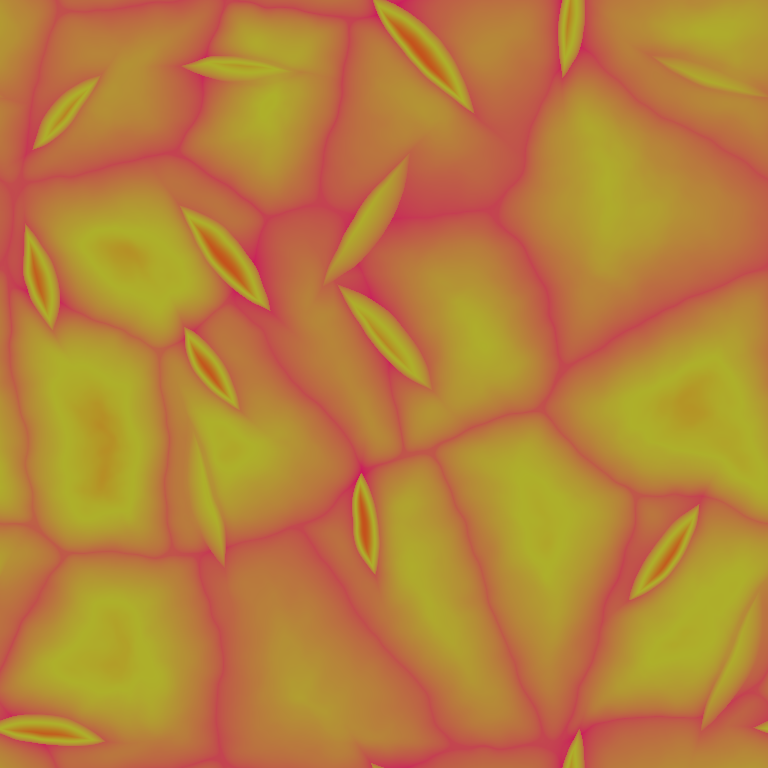
Write a WebGL 1 fragment shader that draws this texture map.

```glsl
precision highp float;
// Tiling bed of faceted stones with sharp lens-shaped slivers, coloured by height.
uniform vec2 u_resolution;

const float STONES = 4.0;   // stone cells per side
const float SLIVERS = 5.0;  // sliver cells per side

vec2 hash2(vec2 p) {
  vec3 q = fract(vec3(p.xyx) * vec3(0.1031, 0.1030, 0.0973));
  q += dot(q, q.yzx + 33.33);
  return fract((q.xx + q.yz) * q.zy);
}

// Value noise on the unit tile with a whole number of cells
float noise(vec2 uv, float cells) {
  vec2 p = uv * cells, i = floor(p), f = fract(p);
  f = f * f * (3.0 - 2.0 * f);
  float a = hash2(mod(i, cells) + cells).x;
  float b = hash2(mod(i + vec2(1.0, 0.0), cells) + cells).x;
  float c = hash2(mod(i + vec2(0.0, 1.0), cells) + cells).x;
  float d = hash2(mod(i + 1.0, cells) + cells).x;
  return mix(mix(a, b, f.x), mix(c, d, f.x), f.y);
}

float fbm(vec2 uv, float cells) {
  float sum = 0.0, amp = 0.5;
  for (int i = 0; i < 4; i++) {
    sum += amp * noise(uv, cells);
    cells *= 2.0;
    amp *= 0.5;
  }
  return sum;
}

vec2 stoneCentre(vec2 cell) {
  return cell + 0.06 + 0.88 * hash2(mod(cell, STONES) + 71.0);
}

// Stones: rounded pyramids rising from the cell borders
float stoneHeight(vec2 uv) {
  vec2 p = uv * STONES, home = floor(p), nearest = home;
  float best = 9.0;
  for (int j = -1; j <= 1; j++) for (int i = -1; i <= 1; i++) {
    vec2 cell = home + vec2(i, j);
    float d = length(stoneCentre(cell) - p);
    if (d < best) { best = d; nearest = cell; }
  }
  vec2 centre = stoneCentre(nearest);
  float sum = 0.0;
  for (int j = -2; j <= 2; j++) for (int i = -2; i <= 2; i++) {
    if (i == 0 && j == 0) continue;
    vec2 other = stoneCentre(nearest + vec2(i, j));
    float border = dot(0.5 * (centre + other) - p, normalize(other - centre));
    sum += exp(-border / 0.025);
  }
  float inner = max(-0.025 * log(sum), 0.0);
  float rise = sqrt(inner / 0.4 + 0.004);
  vec2 id = mod(nearest, STONES);
  vec2 tilt = hash2(id + 19.0) - 0.5;
  float level = 0.32 + 0.17 * hash2(id + 43.0).x;
  float grain = fbm(uv + 0.05 * fbm(uv, 9.0), 13.0) - 0.47;
  float base = 0.23 + 0.16 * noise(uv, 5.0);
  return base + rise * (level + 0.3 * dot(tilt, p - centre) + 0.16 * grain);
}

// Slivers: x is the height of the blade, y the depth of the hollow around it
vec2 sliverField(vec2 uv) {
  vec2 p = uv * SLIVERS, home = floor(p), field = vec2(0.0);
  for (int j = -1; j <= 1; j++) for (int i = -1; i <= 1; i++) {
    vec2 cell = home + vec2(i, j), id = mod(cell, SLIVERS);
    vec2 place = hash2(id + 131.0), kind = hash2(id + 157.0);
    vec2 size = hash2(id + 181.0), pose = hash2(id + 211.0);
    if (kind.x > 0.8) continue;
    vec2 r = (p - cell - 0.15 - 0.7 * place) / SLIVERS;
    float angle = pose.x < 0.45 ? 0.7 * (pose.y - 0.5) : 0.8 + 1.5 * pose.y;
    float c = cos(angle), s = sin(angle);
    r = vec2(c * r.x + s * r.y, c * r.y - s * r.x);
    if (size.y > 0.5) r.y = -r.y;
    float reach = r.x / mix(0.055, 0.108, size.x);
    r.y += 0.005 * (reach * reach - 0.5);
    float steep = mix(0.010, 0.016, kind.y), broad = mix(0.018, 0.034, size.x);
    float inside = 1.0 - reach * reach - abs(r.y) / (r.y > 0.0 ? steep : broad);
    float peak = 0.62 + 0.36 * kind.y;
    float blade = 0.33 + (peak - 0.33) * sqrt(max(inside, 0.0));
    field.x = max(field.x, blade * step(0.0, inside));
    field.y = max(field.y, (0.07 + 0.16 * kind.y) * exp(1.3 * min(inside, 0.0)));
  }
  return field;
}

// Crimson creases, ochre slopes, olive tops and burnt orange crests
vec3 heightColour(float h) {
  float g = clamp(h, 0.1, 0.69);
  vec3 slope = vec3(0.69 + 0.2 * (0.65 - g), g, 0.18 + 0.343 * (0.65 - g));
  return mix(slope, vec3(0.77, 0.32, 0.11), smoothstep(0.68, 0.95, h));
}

void main() {
  vec2 uv = gl_FragCoord.xy / u_resolution;
  vec2 wobble = vec2(fbm(uv, 7.0), fbm(uv + 0.37, 7.0)) - 0.47;
  float ground = stoneHeight(uv + 0.06 * wobble);
  vec2 sliver = sliverField(uv + 0.025 * wobble);
  float h = max(ground - sliver.y, sliver.x);
  gl_FragColor = vec4(heightColour(h), 1.0);
}
```
